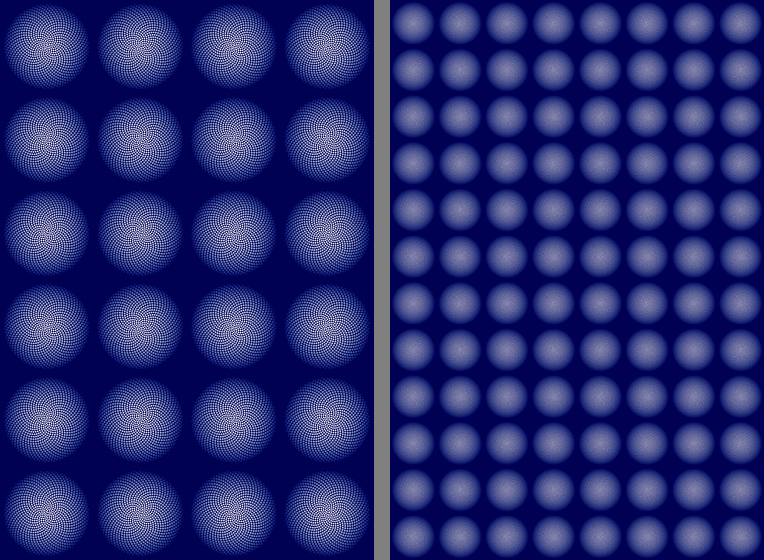
Left: one tile. Right: repeated 2 by 2.
Reproduce this pattern procedurally as a Shadertoy shader.

```glsl
// Sunflower discs of dots on navy, in a grid of 4 by 6 identical square cells.
// Dots sit on a golden-angle spiral; each pixel tests only the seeds whose
// orbit passes near it. Dots fade from white at the heart to blue at the rim.

const vec2 GRID = vec2(4.0, 6.0);        // whole repeats, so the edges join
const float GOLDEN_ANGLE = 2.3999632;
const float SEEDS = 1000.0;
const float DISC_RADIUS = 0.46;          // in cells
const float DOT_RADIUS = 0.0102;         // at the rim, in cells
const float SPREAD = 0.6;                // above 0.5 packs the heart tighter
const float DOT_GROWTH = 0.167;          // dot size follows local spacing
const vec3 NAVY = vec3(0.005, 0.005, 0.325);
const vec3 WHITE = vec3(1.0);
const vec3 FADE = vec3(1.05, 0.81, 0.58); // blue outlasts green and red

// Relative orbit (0 heart, 1 rim) of a seed, and its inverse.
float seedOrbit(float seed) { return pow(seed / SEEDS, SPREAD); }
float orbitSeed(float orbit) { return SEEDS * pow(clamp(orbit, 0.0, 1.0), 1.0 / SPREAD); }

// Smooth coverage of a dot, given the distance to its centre.
float dotCoverage(float dist, float radius, float pixel) {
    return clamp((radius - dist) / pixel + 0.5, 0.0, 1.0);
}

// Total dot coverage at a point measured from the disc centre.
float spiralDots(vec2 p, float pixel) {
    float reach = DOT_RADIUS + pixel;
    float r = length(p);
    float first = max(1.0, floor(orbitSeed((r - reach) / DISC_RADIUS)));
    float last = min(SEEDS, ceil(orbitSeed((r + reach) / DISC_RADIUS)));
    float ink = 0.0;
    for (float seed = first; seed <= last; seed += 1.0) {
        float orbit = seedOrbit(seed);
        float angle = seed * GOLDEN_ANGLE;
        vec2 centre = DISC_RADIUS * orbit * vec2(cos(angle), sin(angle));
        float radius = DOT_RADIUS * pow(orbit, DOT_GROWTH);
        ink += dotCoverage(distance(p, centre), radius, pixel);
    }
    return min(ink, 1.0);
}

// Dot colour by relative distance from the heart.
vec3 dotColour(float orbit) {
    float light = clamp(1.0 - orbit * orbit, 0.0, 1.0);
    return mix(NAVY, WHITE, pow(vec3(light), FADE));
}

void mainImage(out vec4 fragColor, in vec2 fragCoord) {
    vec2 p = fract(fragCoord / iResolution.xy * GRID) - 0.5;
    float pixel = GRID.y / iResolution.y;
    float ink = spiralDots(p, pixel);
    vec3 colour = mix(NAVY, dotColour(length(p) / DISC_RADIUS), ink);
    fragColor = vec4(colour, 1.0);
}
```
